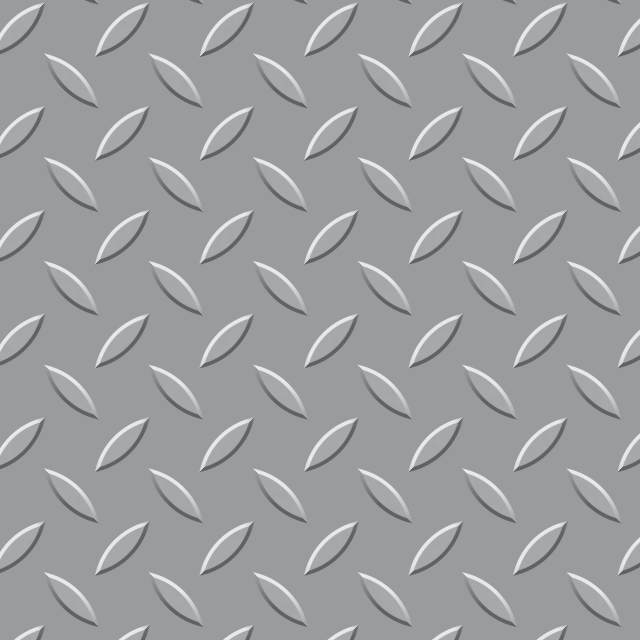
Give the GLSL for this pattern, as a three.js fragment shader.

```glsl
// Steel tread plate: raised, bevelled lens-shaped studs alternating between two diagonals.
varying vec2 vUv;

// Layout, in units of the canvas
const vec2 PERIOD = vec2(0.1633, 0.1621);
const vec2 RISING_CENTER = vec2(0.0279, 0.1432);
const vec2 FALLING_CENTER = vec2(0.1115, 0.0631);

// Stud shape
const float HALF_LENGTH = 0.0605;
const float HALF_WIDTH = 0.0182;
const float BEVEL = 0.0060;
const float SOFTNESS = 0.0011;

// Shading
const vec2 LIGHT = vec2(-0.20, 0.98);
const float LIGHT_SATURATION = 0.58;
const float FACE_MOTTLE = 0.012;
const vec3 PLATE = vec3(0.602, 0.608, 0.621);
const vec3 FACE = vec3(0.650, 0.657, 0.668);
const vec3 BEVEL_MID = vec3(0.63, 0.635, 0.645);
const vec3 BEVEL_LIT = vec3(0.91, 0.915, 0.925);
const vec3 BEVEL_DARK = vec3(0.375, 0.38, 0.395);

float hash(vec2 p) {
  return fract(sin(dot(p, vec2(127.1, 311.7))) * 4375.85);
}

float valueNoise(vec2 p) {
  vec2 cell = floor(p);
  vec2 f = fract(p);
  f = f * f * (3.0 - 2.0 * f);
  float low = mix(hash(cell), hash(cell + vec2(1.0, 0.0)), f.x);
  float high = mix(hash(cell + vec2(0.0, 1.0)), hash(cell + 1.0), f.x);
  return mix(low, high, f.y);
}

// Offset from the nearest repeat of a stud centre
vec2 nearestRepeat(vec2 p, vec2 center) {
  return (fract((p - center) / PERIOD + 0.5) - 0.5) * PERIOD;
}

vec3 bevelColor(vec2 normal) {
  float lit = clamp(dot(normal, LIGHT) / LIGHT_SATURATION, -1.0, 1.0);
  return mix(BEVEL_MID, lit > 0.0 ? BEVEL_LIT : BEVEL_DARK, abs(lit));
}

// Draws one stud over the base; along is its axis, across points to its upper side
vec3 addStud(vec3 base, vec2 offset, vec2 along, vec2 across) {
  vec2 p = vec2(dot(offset, along), dot(offset, across));

  // The lens is the overlap of two equal circles
  float radius = (HALF_LENGTH * HALF_LENGTH + HALF_WIDTH * HALF_WIDTH) / (2.0 * HALF_WIDTH);
  vec2 shift = vec2(0.0, radius - HALF_WIDTH);
  vec2 upperRay = p + shift;
  vec2 lowerRay = p - shift;
  float upperDepth = radius - length(upperRay);
  float lowerDepth = radius - length(lowerRay);
  float depth = min(upperDepth, lowerDepth);

  // Light each bevel by its outward normal
  mat2 toCanvas = mat2(along, across);
  vec3 upper = bevelColor(toCanvas * normalize(upperRay));
  vec3 lower = bevelColor(toCanvas * normalize(lowerRay));
  float rightTip = smoothstep(0.72, 1.0, p.x / HALF_LENGTH);
  upper = mix(upper, BEVEL_MID, 0.6 * rightTip);
  float upperSide = smoothstep(-SOFTNESS, SOFTNESS, lowerDepth - upperDepth);
  vec3 bevel = mix(lower, upper, upperSide);

  // Flat top, faintly mottled
  vec3 face = FACE + FACE_MOTTLE * (valueNoise(vUv * 130.0) - 0.5);
  float faceMask = smoothstep(BEVEL - 1.3 * SOFTNESS, BEVEL + SOFTNESS, depth);
  float studMask = smoothstep(-SOFTNESS, SOFTNESS, depth);
  return mix(base, mix(bevel, face, faceMask), studMask);
}

void main() {
  vec2 rising = normalize(vec2(1.0, 1.0));
  vec2 falling = normalize(vec2(1.0, -1.0));
  vec3 color = PLATE;
  color = addStud(color, nearestRepeat(vUv, RISING_CENTER), rising, -falling);
  color = addStud(color, nearestRepeat(vUv, FALLING_CENTER), falling, rising);
  gl_FragColor = vec4(color, 1.0);
}
```
